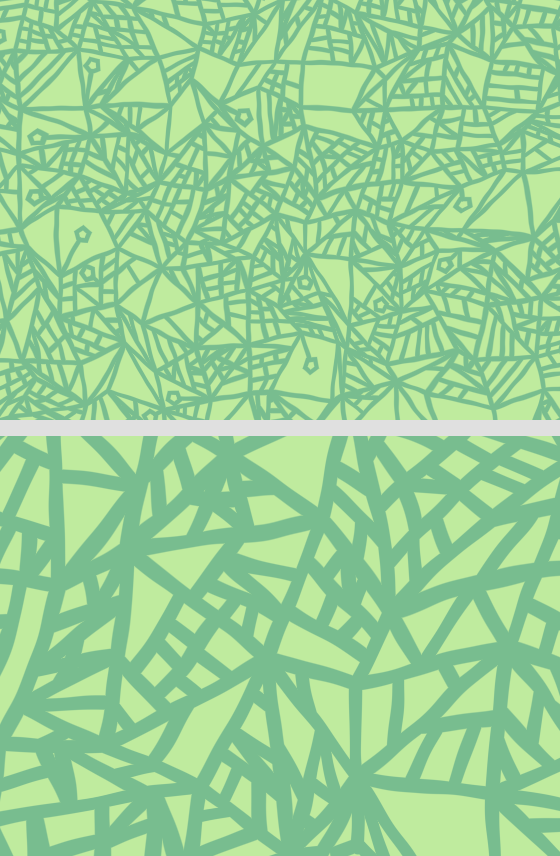
Top: the whole. Bottom: its middle third, enlarged.
A Shadertoy shader for this pattern:

```glsl
// Hand-drawn mesh of irregular polygons, split into fans, stripes and small rings.
const vec3 LINE_COLOR = vec3(0.47, 0.74, 0.56);
const vec3 FILL_COLOR = vec3(0.75, 0.92, 0.62);
const float GRID = 0.099;          // spacing of the base mesh, in canvas heights
const float JITTER = 0.86;         // scatter of the mesh nodes
const float LINE_WIDTH = 0.0112;
const float MIN_SLICE = 0.0215;    // narrowest mean slice
const float PLAIN_SHARE = 0.12;    // mesh cells left undivided
const float QUAD_SHARE = 0.5;      // mesh cells not cut into triangles
const float DIAGONAL_SHARE = 0.18; // splits made corner to corner
const float COMPACT_SHARE = 0.6;   // splits made across the longer way
const float RING_SHARE = 0.4;      // roomy cells that hold a ring
const float RING_RADIUS = 0.0135;
const int LEVELS = 3;
const int MAX_SLICES = 4;

// Convex cell, counter-clockwise; a triangle repeats its last corner.
struct Cell { vec2 a, b, c, d; };

float hash(vec2 p) {
    vec3 q = fract(vec3(p.xyx) * 0.1031);
    q += dot(q, q.yzx + 33.33);
    return fract((q.x + q.y) * q.z);
}

float nextRandom(float seed, float salt) { return hash(vec2(seed * 917.0, salt * 13.7 + 5.0)); }

float gradientDot(vec2 node, vec2 offset) {
    float angle = 6.2832 * hash(node + 71.0);
    return dot(vec2(cos(angle), sin(angle)), offset);
}

float gradientNoise(vec2 p) {
    vec2 i = floor(p), f = fract(p), u = f * f * f * (f * (f * 6.0 - 15.0) + 10.0);
    vec2 x = vec2(1, 0), y = vec2(0, 1);
    return mix(mix(gradientDot(i, f), gradientDot(i + x, f - x), u.x),
               mix(gradientDot(i + y, f - y), gradientDot(i + 1.0, f - 1.0), u.x), u.y);
}

vec2 warp(vec2 p) { return vec2(gradientNoise(p), gradientNoise(p + 43.7)); }

vec2 meshNode(vec2 id) {
    return GRID * (id + JITTER * (vec2(hash(id), hash(id + 157.3)) - 0.5));
}

float cross2(vec2 u, vec2 v) { return u.x * v.y - u.y * v.x; }
float side(vec2 a, vec2 b, vec2 p) { return cross2(b - a, p - a); }

bool inside(Cell q, vec2 p) {
    return min(min(side(q.a, q.b, p), side(q.b, q.c, p)),
               min(side(q.c, q.d, p), side(q.d, q.a, p))) >= -1e-7;
}

float segmentDistance(vec2 p, vec2 a, vec2 b) {
    vec2 s = b - a;
    return length(p - a - s * clamp(dot(p - a, s) / max(dot(s, s), 1e-9), 0.0, 1.0));
}

float edgeDistance(Cell q, vec2 p) {
    return min(min(segmentDistance(p, q.a, q.b), segmentDistance(p, q.b, q.c)),
               min(segmentDistance(p, q.c, q.d), segmentDistance(p, q.d, q.a)));
}

// Finds the mesh quad or triangle that holds p.
bool findCell(vec2 p, out Cell cell, out float seed) {
    vec2 home = floor(p / GRID);
    for (int k = 0; k < 9; k++) {
        vec2 id = home + vec2(k % 3 - 1, k / 3 - 1);
        vec2 a = meshNode(id), b = meshNode(id + vec2(1, 0));
        vec2 c = meshNode(id + 1.0), d = meshNode(id + vec2(0, 1));
        bool acFits = side(a, c, b) * side(a, c, d) < 0.0;
        bool bdFits = side(b, d, a) * side(b, d, c) < 0.0;
        seed = hash(id + 311.0);
        cell = Cell(a, b, c, d);
        if (acFits && bdFits && seed < QUAD_SHARE) {
            if (inside(cell, p)) return true;
            continue;
        }
        bool useAc = acFits && (!bdFits || hash(id + 517.0) < 0.5);
        if (useAc) cell = Cell(a, b, c, c); else cell = Cell(b, c, d, d);
        if (inside(cell, p)) return true;
        if (useAc) cell = Cell(a, c, d, d); else cell = Cell(b, d, a, a);
        seed = nextRandom(seed, 9.0);
        if (inside(cell, p)) return true;
    }
    return false;
}

// Cuts a cell into slices between two opposite sides; keeps the one holding p.
void splitCell(inout Cell q, vec2 p, inout float seed) {
    float turn = nextRandom(seed, 1.0);
    bool tall = length(q.a + q.b - q.c - q.d) > length(q.b + q.c - q.d - q.a);
    bool rotated = nextRandom(seed, 6.0) < COMPACT_SHARE ? tall : turn > 0.5;
    if (rotated) q = Cell(q.b, q.c, q.d, q.a);
    if (fract(turn * 2.0) > 0.5) q = Cell(q.c, q.d, q.a, q.b);
    if (nextRandom(seed, 2.0) < DIAGONAL_SHARE) {
        bool left = side(q.b, q.d, p) >= 0.0;
        if (left) q = Cell(q.a, q.b, q.d, q.d); else q = Cell(q.b, q.c, q.d, q.d);
        seed = nextRandom(seed, left ? 3.0 : 4.0);
        return;
    }
    float area = 0.5 * abs(cross2(q.c - q.a, q.d - q.b));
    float width = area / max(0.5 * length(q.a + q.b - q.c - q.d), 1e-4);
    float wanted = 1.0 + floor(float(MAX_SLICES) * nextRandom(seed, 5.0));
    float count = max(1.0, min(wanted, floor(width / MIN_SLICE)));
    vec2 low = q.a, high = q.d;
    for (int j = 1; j <= MAX_SLICES; j++) {
        float n = float(j);
        bool last = n >= count;
        vec2 t = (n + 0.5 * vec2(nextRandom(seed, n + 10.0), nextRandom(seed, n + 20.0)) - 0.25) / count;
        if (last) t = vec2(1.0);
        vec2 e = mix(q.a, q.b, t.x), f = mix(q.d, q.c, t.y);
        if (last || side(e, f, p) >= 0.0) {
            q = Cell(low, e, f, high);
            seed = nextRandom(seed, n + 30.0);
            return;
        }
        low = e; high = f;
    }
}

// Small five-sided ring with a tail to one corner.
float ringDistance(Cell q, vec2 center, vec2 p, float seed) {
    vec2 v = p - center;
    float sector = 6.2832 / 5.0;
    float angle = mod(atan(v.y, v.x) + 6.2832 * seed, sector) - 0.5 * sector;
    float ring = abs(length(v) * cos(angle) - RING_RADIUS);
    vec2 start = center + RING_RADIUS * normalize(q.a - center);
    return min(ring, segmentDistance(p, start, q.a));
}

void mainImage(out vec4 fragColor, in vec2 fragCoord) {
    vec2 p = fragCoord / iResolution.y + 3.0;
    float pixel = 1.0 / iResolution.y;
    // Broad bending of the mesh plus a slight wobble of the hand.
    float thickness = LINE_WIDTH * (1.0 + 0.2 * gradientNoise(p * 23.0));
    p += 0.03 * warp(p * 3.1) + 0.0035 * warp(p * 21.0);

    Cell cell;
    float seed, dist = 0.0;
    if (findCell(p, cell, seed)) {
        if (nextRandom(seed, 7.0) > PLAIN_SHARE)
            for (int i = 0; i < LEVELS; i++) splitCell(cell, p, seed);
        dist = edgeDistance(cell, p);
        vec2 center = 0.25 * (cell.a + cell.b + cell.c + cell.d);
        if (edgeDistance(cell, center) > 1.6 * RING_RADIUS && nextRandom(seed, 8.0) < RING_SHARE)
            dist = min(dist, ringDistance(cell, center, p, seed));
    }
    float fill = smoothstep(-0.8 * pixel, 0.8 * pixel, dist - 0.5 * thickness);
    fragColor = vec4(mix(LINE_COLOR, FILL_COLOR, fill), 1.0);
}
```
